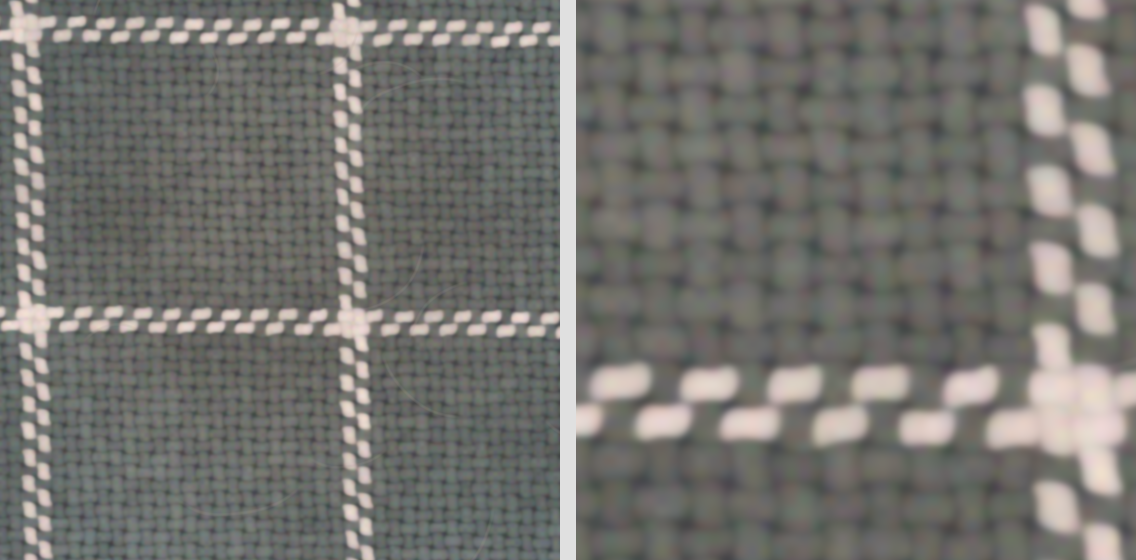
Left, the full canvas; right, a detail of the centre.
This texture is drawn by a Shadertoy shader. Its source:

```glsl
// Grey-green plain-weave cloth with a windowpane check of paired cream threads.

float hash(vec2 p) {
    vec3 q = fract(vec3(p.xyx) * 0.1031);
    q += dot(q, q.yzx + 33.33);
    return fract((q.x + q.y) * q.z);
}

float noise(vec2 p) {
    vec2 i = floor(p), f = fract(p);
    f = f * f * (3.0 - 2.0 * f);
    return mix(mix(hash(i), hash(i + vec2(1, 0)), f.x),
               mix(hash(i + vec2(0, 1)), hash(i + vec2(1, 1)), f.x), f.y);
}

// Map the canvas to thread counts: 22 threads per check, slightly skewed and wavy.
vec2 threadCoords(vec2 uv) {
    vec2 p = vec2((uv.x - 0.0695 + 0.026 * uv.y) * 38.4,
                  (uv.y - 0.431 + 0.011 * uv.x) * 42.5) + 1.0;
    vec2 slow = vec2(noise(uv * 4.0 + 7.0), noise(uv * 4.0 + 31.0)) - 0.5;
    vec2 quick = vec2(noise(p * 0.6 + 60.0), noise(p * 0.6 + 90.0)) - 0.5;
    return p + 0.15 * slow + 0.2 * quick;
}

// Blend the visible floats of neighbouring crossings softly by their height.
vec3 weave(vec2 p, vec3 ground) {
    vec3 cream = vec3(0.94, 0.87, 0.835);

    // Gaps are dark, but pale where two cream pairs cross
    vec2 q = mod(p + 10.0, 22.0) - 11.0;
    vec3 hole = mix(vec3(0.235, 0.25, 0.255), cream * 0.9, exp(-0.6 * dot(q, q)));

    vec3 sum = hole;
    float total = 1.0;
    for (int y = -1; y <= 1; y++)
    for (int x = -1; x <= 1; x++) {
        vec2 cell = floor(p) + vec2(x, y);
        vec2 d = p - cell - 0.5;
        bool warpOnTop = mod(cell.x + cell.y, 2.0) < 0.5;
        float thread = warpOnTop ? cell.x : cell.y;
        bool isCream = mod(thread, 22.0) < 1.5;
        float vary = hash(cell + 200.0);

        // Along and across the float, leaning with the twist of the yarn
        float lean = isCream ? 0.2 : 0.08;
        vec2 a = warpOnTop ? vec2(d.y, d.x + lean * d.y)
                           : vec2(d.x, d.y - lean * d.x);
        a /= isCream ? vec2(0.79, 0.48) : vec2(0.76, 0.40 + 0.09 * vary);
        float height = 1.0 - dot(a, a);

        float threadTone = hash(vec2(thread, warpOnTop ? 411.0 : 523.0)) - 0.5;
        vec3 color = isCream ? cream * (0.95 + 0.05 * height)
                             : ground * (0.92 + 0.1 * height + 0.07 * threadTone);
        color *= 1.0 + (isCream ? 0.06 : 0.13) * (vary - 0.5);

        float weight = exp(3.0 * height + (isCream ? 0.4 : 0.0));
        sum += color * weight;
        total += weight;
    }
    return sum / total;
}

// Loose hairs lying on the cloth, as faint partial arcs.
float hairs(vec2 uv) {
    float cover = 0.0;
    for (int i = 0; i < 16; i++) {
        float n = float(i);
        vec2 center = vec2(hash(vec2(n, 3.0)), hash(vec2(n, 17.0))) * 1.2 - 0.1;
        float radius = 0.06 + 0.16 * hash(vec2(n, 29.0));
        float facing = 6.2832 * hash(vec2(n, 41.0));
        vec2 d = uv - center;
        float span = dot(normalize(d + 1e-5), vec2(cos(facing), sin(facing)));
        float bend = 0.012 * (noise(uv * 14.0 + n * 5.0) - 0.5);
        float line = 1.0 - smoothstep(0.0005, 0.004, abs(length(d) - radius + bend));
        cover = max(cover, line * smoothstep(0.75, 0.92, span));
    }
    return cover;
}

void mainImage(out vec4 fragColor, in vec2 fragCoord) {
    vec2 uv = fragCoord / iResolution.xy;

    // Ground dye: warmer in the middle, bluer to the edges, with soft patches
    float edge = smoothstep(0.15, 0.7, length(uv - vec2(0.52, 0.55)));
    vec3 ground = mix(vec3(0.445, 0.44, 0.415), vec3(0.41, 0.443, 0.44), edge);
    ground *= 0.89 + 0.2 * noise(uv * 5.0 + 15.0);

    vec3 color = weave(threadCoords(uv), ground);

    // Fuzz, hairs and tinted grain
    color = mix(color, vec3(0.47, 0.46, 0.44), 0.2 * noise(uv * 12.0 + 80.0));
    color = mix(color, vec3(0.66, 0.63, 0.59), 0.16 * hairs(uv));
    vec3 grain = vec3(noise(uv * 130.0), noise(uv * 130.0 + 250.0), noise(uv * 130.0 + 500.0));
    color += 0.05 * (grain - 0.5);

    fragColor = vec4(clamp(color, 0.0, 1.0), 1.0);
}
```
